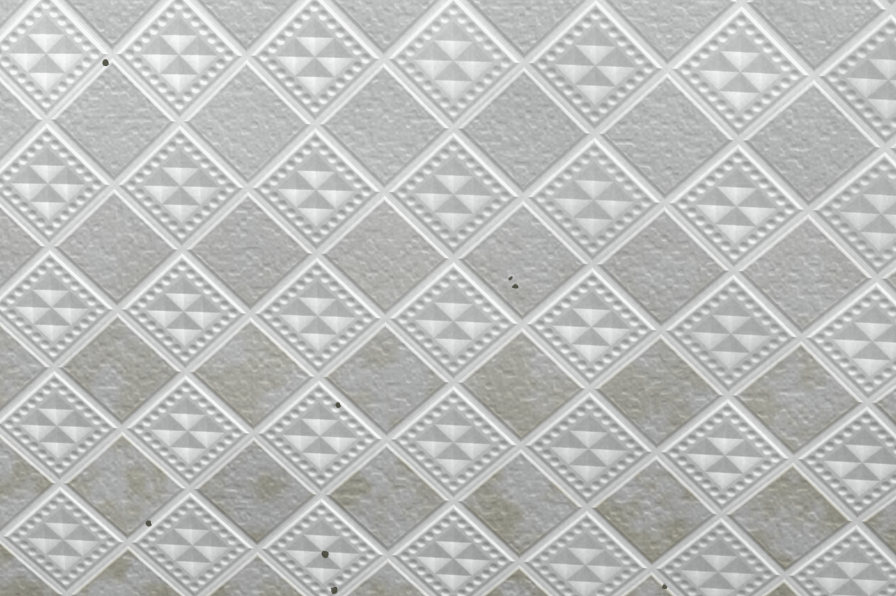
A Shadertoy shader for this texture:

```glsl
// Pressed metal sheet: a diamond checkerboard of studded pyramids and hammered panels.

const float PI = 3.14159265;
const vec3 METAL = vec3(0.995, 1.0, 0.998);
const vec3 GRIME = vec3(0.97, 0.96, 0.88);
const vec3 SPECK = vec3(0.25, 0.25, 0.20);

float hash(vec2 p) {
    p = fract(p * vec2(0.1031, 0.1137));
    p += dot(p, p.yx + 33.33);
    return fract((p.x + p.y) * p.x * 7.31 + p.y * 43.7);
}

float noise(vec2 p) {
    vec2 i = floor(p), f = fract(p);
    f = f * f * (3.0 - 2.0 * f);
    return mix(mix(hash(i), hash(i + vec2(1, 0)), f.x),
               mix(hash(i + vec2(0, 1)), hash(i + vec2(1, 1)), f.x), f.y);
}

float fbm(vec2 p) {
    return 0.55 * noise(p) + 0.3 * noise(p * 2.1 + 7.0) + 0.15 * noise(p * 4.3 + 19.0);
}

// Gently bent sheet; the result counts diagonal cells, centred on integers.
vec2 sheetToCells(vec2 p) {
    float x = p.x - 0.761, t = 1.0 - p.y;
    float s = x * (4.24 + 0.08 * t + 0.25 * t * t);
    float column = s - (0.012 - 0.008 * t) * s * s;
    t -= x * (0.028 + 0.024 * t) + 0.02 * x * x * (1.0 - t);
    float row = (t - 0.102) * (4.577 + 0.537 * (t - 0.539));
    return vec2(column + row, column - row);
}

// 1 inside studded cells, 0 inside hammered ones.
float studdedMask(vec2 cells) {
    return smoothstep(-0.06, 0.06, cos(PI * cells.x) * cos(PI * cells.y));
}

float edgeDistance(vec2 q) {
    return 0.5 - max(abs(q.x), abs(q.y));
}

float ridge(float d) {
    return smoothstep(0.072, 0.025, d);
}

// Four concave pyramids, two by two.
float pyramids(vec2 q) {
    vec2 k = abs(abs(q) - 0.145);
    return pow(max(0.0, 1.0 - max(k.x, k.y) / 0.142), 1.25);
}

// Ring of small domes, seven along each side.
float studs(vec2 q) {
    const float pitch = 0.123;
    vec2 n = clamp(round(q / pitch), -3.0, 3.0);
    float onRing = step(2.5, max(abs(n.x), abs(n.y)));
    return onRing * smoothstep(0.058, 0.008, length(q - n * pitch));
}

float hammered(vec2 p) {
    return smoothstep(0.4, 0.95, noise(p * 105.0)) + 0.5 * noise(p * 190.0 + 31.0);
}

float height(vec2 p) {
    vec2 cells = sheetToCells(p);
    vec2 id = round(cells), q = cells - id;
    float d = edgeDistance(q);
    float depth = 0.85 + 0.3 * hash(id + 50.0);
    float studded = depth * (0.0095 * pyramids(q) + 0.0042 * studs(q));
    float plain = 0.0013 * hammered(p) * smoothstep(0.04, 0.1, d);
    return mix(plain, studded, studdedMask(cells)) + 0.0042 * ridge(d);
}

// Scattered dark specks of dirt.
float specks(vec2 p, float aspect) {
    float cover = 0.0;
    for (int i = 0; i < 8; i++) {
        vec2 seed = vec2(float(i) * 3.7 + 2.0, 11.0);
        vec2 c = vec2(hash(seed) * aspect, hash(seed + 23.0));
        float r = mix(0.003, 0.007, hash(seed + 47.0));
        float d = length(p - c) + 0.003 * (noise(p * 220.0) - 0.5);
        cover = max(cover, smoothstep(r + 0.0015, r - 0.0015, d));
    }
    return cover;
}

void mainImage(out vec4 fragColor, in vec2 fragCoord) {
    vec2 p = fragCoord / iResolution.y;
    float aspect = iResolution.x / iResolution.y;
    vec2 cells = sheetToCells(p);
    vec2 id = round(cells), q = cells - id;
    float studded = studdedMask(cells), rim = ridge(edgeDistance(q));

    // Relief lit from the lower left
    const float e = 0.0014;
    vec2 slope = vec2(height(p + vec2(e, 0)) - height(p - vec2(e, 0)),
                      height(p + vec2(0, e)) - height(p - vec2(0, e))) / (2.0 * e);
    float lit = dot(slope, vec2(-0.22, 0.95) * vec2(-1.0, 1.0));
    lit /= 1.0 + 0.7 * abs(lit);
    float relief = lit * (lit > 0.0 ? 0.40 : 0.27);

    // Sheen fades from the upper left; each cell differs a little
    float sheen = 0.635 + 0.085 * p.y + 0.045 * (1.0 - p.x / aspect) * p.y;
    float tone = sheen + 0.045 * studded + 0.095 * rim;
    tone += 0.03 * (hash(id + 90.0) - 0.5) + 0.05 * (fbm(p * 7.0) - 0.5);
    tone += 0.035 * (noise(p * 260.0) - 0.5);
    tone += 0.06 * studded * pyramids(q);

    // Grime settles in the hammered cells toward the bottom
    float grime = (1.0 - studded) * (1.0 - rim) * smoothstep(0.75, 0.05, p.y)
                * smoothstep(0.3, 0.7, fbm(p * 22.0 + 5.0));
    vec3 color = (tone + relief - 0.05 * grime) * mix(METAL, GRIME, grime);
    color = mix(color, SPECK, 0.85 * specks(p, aspect));
    fragColor = vec4(clamp(color, 0.0, 0.97), 1.0);
}
```
